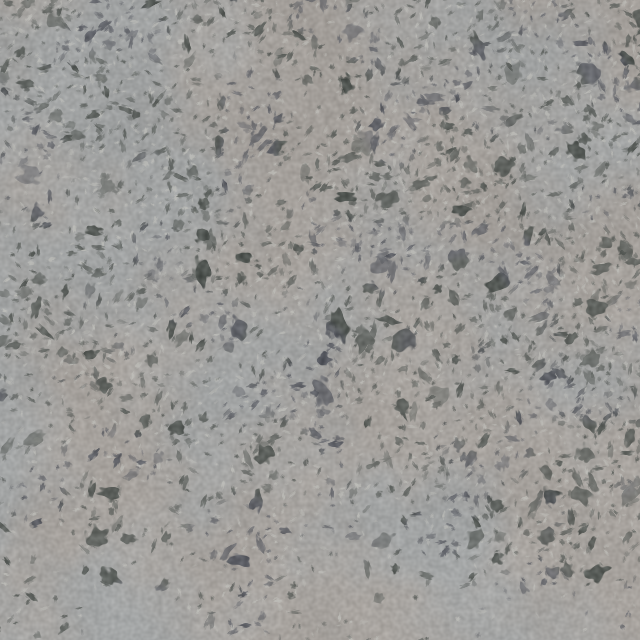
This texture is drawn by a three.js fragment shader. Its source:

```glsl
varying vec2 vUv;

vec3 hash3(vec2 p) {
  vec3 h = fract(p.xyx * vec3(0.1031, 0.1030, 0.0973));
  h += dot(h, h.yzx + 33.33);
  return fract((h.xxy + h.yzz) * h.zyx);
}

float gradientDot(vec2 cell, vec2 offset) {
  float angle = 6.2832 * hash3(cell).x;
  return dot(vec2(cos(angle), sin(angle)), offset);
}

float gradientNoise(vec2 p) {
  vec2 i = floor(p);
  vec2 f = fract(p);
  vec2 u = f * f * f * (f * (f * 6.0 - 15.0) + 10.0);
  vec2 e = vec2(1.0, 0.0);
  float low = mix(gradientDot(i, f), gradientDot(i + e, f - e), u.x);
  float high = mix(gradientDot(i + e.yx, f - e.yx), gradientDot(i + 1.0, f - 1.0), u.x);
  return mix(low, high, u.y);
}

float fbm(vec2 p) {
  float sum = 0.0;
  float amplitude = 0.5;
  for (int i = 0; i < 4; i++) {
    sum += amplitude * gradientNoise(p);
    p = p * 2.03 + 17.3;
    amplitude *= 0.5;
  }
  return sum;
}

// Share of cells holding a chip: crowded at the upper right, sparse below
float chipDensity(vec2 p) {
  float rise = smoothstep(0.12, 0.5, p.y + 0.12 * p.x);
  float clumps = 0.7 * gradientNoise(p * 4.3 + 5.7) + 0.4 * gradientNoise(p * 10.0 + 31.0);
  return clamp(0.16 + 0.4 * rise + 0.22 * rise * p.x + clumps, 0.04, 0.95);
}

// Scattered irregular grains, one candidate per cell; returns their opacity
float grains(vec2 p, float cells, vec2 radii, float share, float stretch, float salt) {
  float cover = 0.0;
  vec2 home = floor(p * cells);
  for (int y = -1; y <= 1; y++) {
    for (int x = -1; x <= 1; x++) {
      vec2 cell = home + vec2(float(x), float(y));
      vec3 place = hash3(cell + salt);
      vec3 kind = hash3(cell + salt + 57.0);
      vec2 center = (cell + place.xy) / cells;
      if (place.z > share * chipDensity(center)) continue;

      float angle = mix(0.35, 1.3, center.x) + 2.6 * (kind.x - 0.5);
      float c = cos(angle);
      float s = sin(angle);
      vec2 q = mat2(c, -s, s, c) * (p - center);
      float aspect = mix(1.0, stretch, kind.y);
      q *= vec2(inversesqrt(aspect), sqrt(aspect));

      float radius = mix(radii.x, radii.y, kind.z * kind.z);
      float wobble = gradientNoise(q / radius * 1.1 + place.xy * 90.0);
      float d = length(q) - radius * (1.0 + 0.9 * wobble);
      float strength = mix(0.4, 1.0, fract(kind.x * 7.0 + kind.y * 5.0));
      cover = max(cover, strength * (1.0 - smoothstep(-0.0022, 0.0022, d)));
    }
  }
  return cover;
}

void main() {
  vec2 p = vUv;

  // Cement ground with warm and cool stains
  float stain = fbm(p * 3.2 + 8.0) + 0.25 * (p.x - 0.4);
  vec3 color = mix(vec3(0.633, 0.642, 0.643), vec3(0.652, 0.634, 0.615),
                   smoothstep(-0.2, 0.2, stain));
  color += 0.05 * fbm(p * 7.0 + 40.0) + 0.012 * (0.5 - p.y);

  // Fine sandy grain
  float sand = 0.045 * gradientNoise(p * 75.0) + 0.055 * gradientNoise(p * 150.0 + 9.0);
  color += sand;

  // Pale flecks
  float flecks = grains(p, 64.0, vec2(0.0016, 0.0042), 0.8, 3.2, 211.0);
  color = mix(color, vec3(0.76, 0.76, 0.74), 0.75 * flecks);

  // Dark stone chips in three sizes
  float small = grains(p, 54.0, vec2(0.0022, 0.0052), 0.95, 3.0, 101.0);
  float medium = grains(p + 0.013, 31.0, vec2(0.0048, 0.0098), 0.95, 2.8, 307.0);
  float large = grains(p + 0.029, 14.0, vec2(0.0095, 0.017), 0.6, 1.9, 503.0);
  float chips = max(0.75 * small, max(0.9 * medium, large));
  vec3 stone = mix(vec3(0.31, 0.33, 0.315), vec3(0.33, 0.34, 0.37),
                   smoothstep(0.0, 0.25, gradientNoise(p * 9.0 + 70.0)));
  stone += 0.12 * gradientNoise(p * 110.0 + 3.0);
  color = mix(color, stone, chips);

  gl_FragColor = vec4(color, 1.0);
}
```
